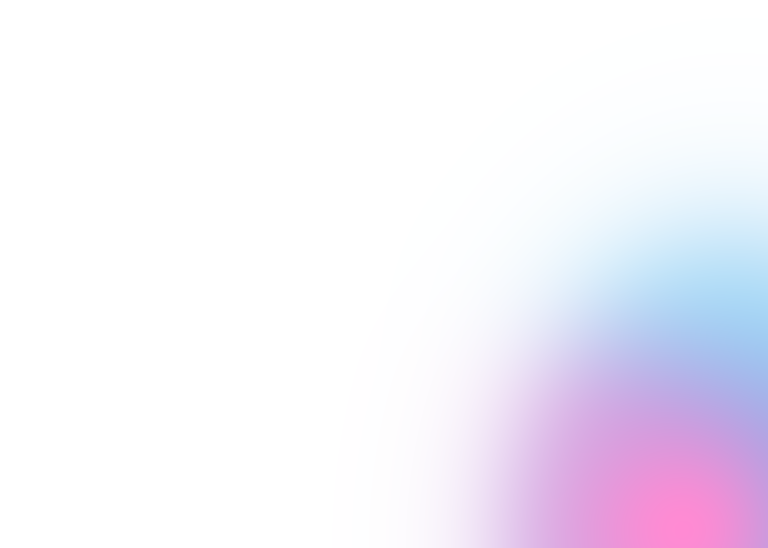
Reproduce this background procedurally as a Shadertoy shader.

```glsl
// A soft glow rises from the lower right corner of a white page.
// An elliptical logistic falloff sets how much ink covers the white; the ink
// runs from mauve and periwinkle up to sky blue, with a round pink core.

#define ASPECT 1.4
#define HALO_CENTER vec2(1.341, 0.0)
#define HALO_RADII vec2(0.42, 0.547)
#define HALO_STEEPNESS 7.0
#define CORE_CENTER vec2(1.241, 0.033)
#define CORE_RADIUS 0.192
#define SKY_TILT 0.22
#define PAPER vec3(1.0)
#define MAUVE vec3(0.79, 0.62, 0.875)
#define PERIWINKLE vec3(0.60, 0.66, 0.905)
#define SKY vec3(0.57, 0.81, 0.955)
#define PINK vec3(1.0, 0.54, 0.825)

// Share of ink over paper: half at the halo ellipse, fading smoothly outward.
float haloCoverage(vec2 p) {
    float d = length((p - HALO_CENTER) / HALO_RADII);
    return 1.0 / (1.0 + exp(HALO_STEEPNESS * (d - 1.0)));
}

// Ink hue: mauve to periwinkle across, sky blue above, pink at the core.
vec3 inkColor(vec2 p) {
    vec3 ink = mix(MAUVE, PERIWINKLE, smoothstep(1.0, 1.45, p.x));
    float rise = p.y + SKY_TILT * (p.x - CORE_CENTER.x);
    ink = mix(ink, SKY, smoothstep(0.18, 0.52, rise));
    vec2 q = (p - CORE_CENTER) / CORE_RADIUS;
    return mix(ink, PINK, exp(-dot(q, q)));
}

void mainImage(out vec4 fragColor, in vec2 fragCoord) {
    // One unit is the canvas height.
    vec2 p = fragCoord / iResolution.xy * vec2(ASPECT, 1.0);
    fragColor = vec4(mix(PAPER, inkColor(p), haloCoverage(p)), 1.0);
}
```
